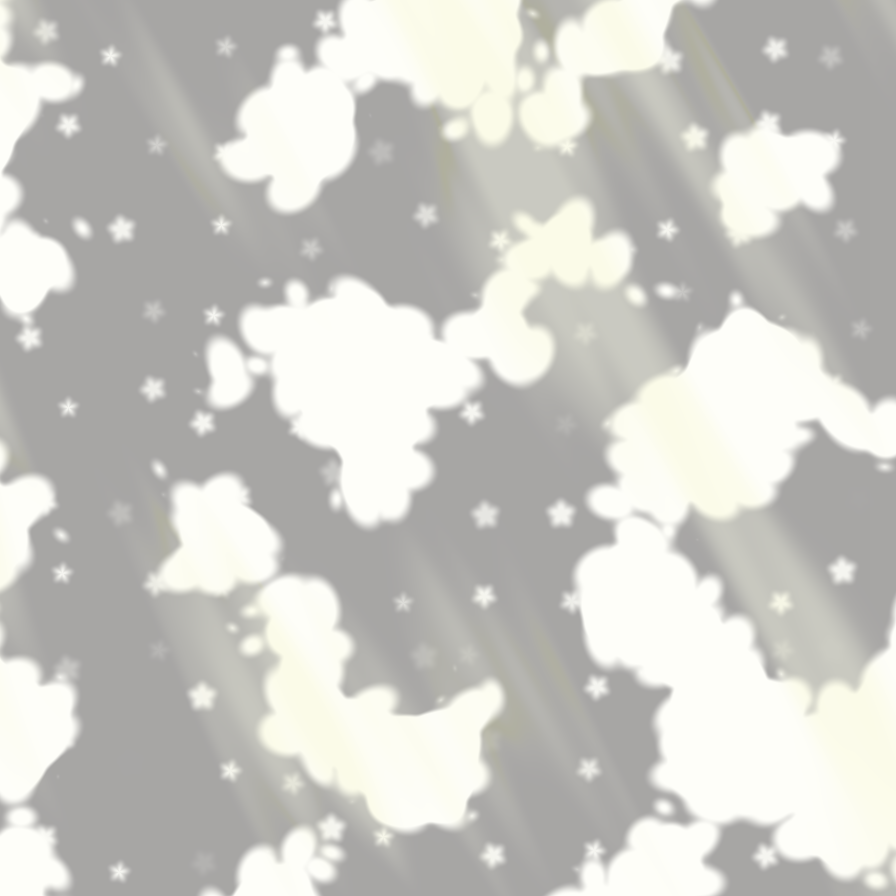
A WebGL 2 fragment shader for this pattern:

```glsl
#version 300 es
precision highp float;

uniform vec2 u_resolution;
out vec4 fragColor;

vec2 hash2(vec2 p) {
    vec3 q = fract(p.xyx * vec3(0.1031, 0.1030, 0.0973));
    q += dot(q, q.yzx + 33.33);
    return fract((q.xx + q.yz) * q.zy);
}

float cornerSlope(vec2 corner, vec2 offset) {
    float angle = 6.2832 * hash2(corner + 71.0).x;
    return dot(vec2(cos(angle), sin(angle)), offset);
}

float gradientNoise(vec2 p) {
    vec2 i = floor(p), f = fract(p);
    vec2 u = f * f * f * (f * (f * 6.0 - 15.0) + 10.0);
    vec2 e = vec2(1.0, 0.0);
    float low = mix(cornerSlope(i, f), cornerSlope(i + e, f - e), u.x);
    float high = mix(cornerSlope(i + e.yx, f - e.yx), cornerSlope(i + 1.0, f - 1.0), u.x);
    return mix(low, high, u.y);
}

// Broad drifts that decide where petals gather
float drift(vec2 p) {
    return gradientNoise(p * 5.0 + 13.7) + 0.4 * gradientNoise(p * 10.0 + 41.3);
}

float smoothMin(float a, float b, float k) {
    float h = max(k - abs(a - b), 0.0) / k;
    return min(a, b) - h * h * k * 0.25;
}

// Union of randomly turned ovals, shrinking away where the drift fades
float petalDistance(vec2 p) {
    const float density = 26.0;
    vec2 cell = floor(p * density);
    float d = 2.0;
    for (int y = -1; y <= 1; y++) {
        for (int x = -1; x <= 1; x++) {
            vec2 id = cell + vec2(x, y);
            vec2 center = id + 0.2 + 0.6 * hash2(id);
            vec2 shape = hash2(id + 157.0);
            float angle = 6.2832 * shape.x;
            float c = cos(angle), s = sin(angle);
            vec2 local = mat2(c, -s, s, c) * (p * density - center);
            vec2 radii = vec2(0.85, mix(0.52, 0.68, shape.y));
            float size = mix(-0.3, 1.0, smoothstep(0.03, 0.16, drift(center / density)));
            d = smoothMin(d, (length(local / radii) - size) * radii.y, 0.15);
        }
    }
    return d - 0.5 * smoothstep(0.12, 0.28, drift(p));
}

// Soft, slightly ragged specks between the petals
float specks(vec2 p) {
    vec2 id = floor(p * 10.0);
    vec2 local = fract(p * 10.0) - mix(vec2(0.22), vec2(0.78), hash2(id + 311.0));
    vec2 look = hash2(id + 523.0);
    float ragged = 0.015 * sin(5.0 * atan(local.y, local.x) + 6.2832 * look.x);
    float radius = mix(0.07, 0.13, look.x) + ragged;
    return smoothstep(0.07, -0.07, length(local) - radius) * smoothstep(0.0, 0.6, look.y);
}

void main() {
    vec2 p = gl_FragCoord.xy / u_resolution.y;

    // Slanted streaks of light falling to the lower right
    vec2 slant = vec2(dot(p, vec2(0.88, 0.47)), dot(p, vec2(0.47, -0.88)));
    float streak = gradientNoise(slant * vec2(6.0, 1.6) + 5.2)
                 + 0.3 * gradientNoise(slant * vec2(26.0, 2.0) + 27.9);
    float shine = smoothstep(-0.03, 0.42, streak);
    vec3 color = mix(vec3(0.655, 0.65, 0.645), vec3(0.79, 0.79, 0.755), shine);

    // Thin olive rims along the streaks
    float rim = exp(-pow((streak - 0.12) / 0.03, 2.0));
    rim *= smoothstep(0.0, 0.3, gradientNoise(slant * vec2(9.0, 3.0) + 63.1));
    color = mix(color, vec3(0.69, 0.69, 0.58), 0.6 * rim);

    // Specks and petals, warmed to cream where the light falls
    vec3 petal = mix(vec3(0.995, 0.995, 0.975), vec3(0.985, 0.985, 0.91), shine);
    color = mix(color, petal, 0.9 * specks(p));
    color = mix(color, petal, smoothstep(0.16, -0.16, petalDistance(p)));

    fragColor = vec4(color, 1.0);
}
```
